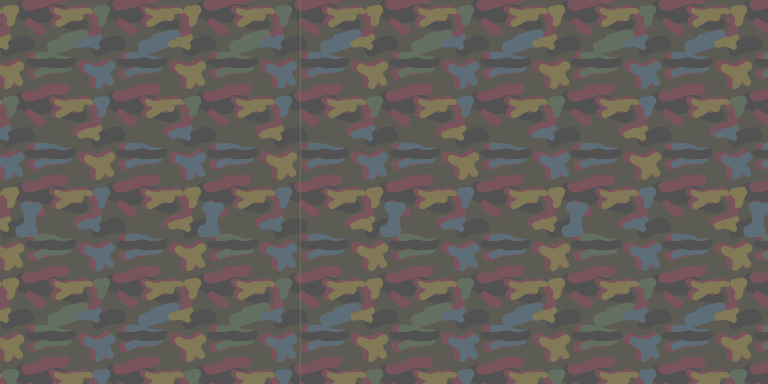
Reproduce this pattern procedurally as a Shadertoy shader.

```glsl
// Muted camouflage cloth: one square motif of soft blobs tiled over the canvas.
// Blobs are smoothly fused capsules with a wavy edge; accent colours alternate
// by column and over three rows, and a pale vertical seam crosses the cloth.

const float TILES_DOWN = 4.22;
const float TAU = 6.28318;
const float SEAM_X = 0.391;

const vec3 OLIVE  = vec3(0.365, 0.362, 0.330);
const vec3 DARK   = vec3(0.322, 0.322, 0.325);
const vec3 ROSE   = vec3(0.48, 0.33, 0.36);
const vec3 BLUE   = vec3(0.37, 0.43, 0.47);
const vec3 YELLOW = vec3(0.51, 0.48, 0.34);
const vec3 GREEN  = vec3(0.39, 0.44, 0.38);

// Capsule from a to b; shape units are hundredths of a tile, y down.
float limb(vec2 p, vec2 a, vec2 b, float r) {
    vec2 ab = b - a;
    float t = clamp(dot(p - a, ab) / dot(ab, ab), 0.0, 1.0);
    return length(p - a - ab * t) - r;
}

// Smooth union.
float fuse(float a, float b) {
    float h = max(5.0 - abs(a - b), 0.0) / 5.0;
    return min(a, b) - h * h * 1.25;
}

// Position relative to the nearest repeat of a motif part, and its tile index.
vec2 around(vec2 q, vec2 centre, out vec2 id) {
    vec2 d = q - centre;
    id = floor(d + 0.5);
    return 100.0 * (d - id);
}

float claw(vec2 p) {
    float arms = fuse(limb(p, vec2(-12, -7), vec2(0, -3), 5.5), limb(p, vec2(0, -3), vec2(12, -9), 5.0));
    float legs = fuse(limb(p, vec2(-1, 0), vec2(-2, 10), 4.5), limb(p, vec2(5, 0), vec2(10, 9), 4.0));
    return fuse(arms, legs);
}

float branch(vec2 p) {
    float arms = fuse(limb(p, vec2(-17, -5), vec2(0, -3), 3.5), limb(p, vec2(0, -3), vec2(19, -6), 3.0));
    float body = fuse(limb(p, vec2(0, -2), vec2(6, 2), 4.5), limb(p, vec2(-3, 0), vec2(-16, 8), 4.0));
    return fuse(arms, body);
}

float drop(vec2 p) {
    return fuse(limb(p, vec2(-4, -5), vec2(4, -5), 5.5), limb(p, vec2(0, -2), vec2(-1, 8), 4.5));
}

float sprig(vec2 p) {
    float arm = fuse(limb(p, vec2(-11, 4), vec2(0, 0), 4.0), limb(p, vec2(0, 0), vec2(10, -5), 3.5));
    return fuse(arm, limb(p, vec2(3, 2), vec2(6, 5), 3.5));
}

float wave(vec2 p) {
    float upper = fuse(limb(p, vec2(-17, -10), vec2(0, -6), 4.0), limb(p, vec2(0, -6), vec2(18, -5), 3.5));
    float lower = fuse(limb(p, vec2(-17, 10), vec2(0, 6), 4.0), limb(p, vec2(0, 6), vec2(17, 3), 4.5));
    return min(upper, lower);
}

float slab(vec2 p) {
    float body = fuse(limb(p, vec2(-17, 7), vec2(0, 0), 7.0), limb(p, vec2(-2, -5), vec2(18, -8), 5.0));
    return fuse(body, limb(p, vec2(0, 2), vec2(9, 2), 5.0));
}

float pillar(vec2 p) {
    float top = fuse(limb(p, vec2(-3, -13), vec2(8, -13), 6.5), limb(p, vec2(4, -8), vec2(1, 6), 6.0));
    return fuse(top, limb(p, vec2(-9, 14), vec2(2, 12), 6.5));
}

vec3 paint(vec3 under, vec3 ink, float d, float px) {
    return mix(under, ink, 1.0 - smoothstep(-0.6 * px, 0.6 * px, d));
}

void mainImage(out vec4 fragColor, in vec2 fragCoord) {
    vec2 uv = fragCoord / iResolution.y;
    vec2 q = vec2(uv.x, 1.0 - uv.y) * TILES_DOWN;
    float px = 100.0 * TILES_DOWN / iResolution.y;
    q += 0.010 * sin(TAU * (3.0 * q.yx + vec2(0.1, 0.6)));   // wavy edges

    vec2 clawId, branchId, dropId, sprigId, waveId, slabId, pillarId, patchId;
    vec2 clawP   = around(q, vec2(0.106, 0.824), clawId);
    vec2 branchP = around(q, vec2(0.802, 0.176), branchId);
    vec2 dropP   = around(q, vec2(0.121, 0.161), dropId);
    vec2 sprigP  = around(q, vec2(-0.004, 0.454), sprigId);
    vec2 waveP   = around(q, vec2(0.582, 0.700), waveId);
    vec2 slabP   = around(q, vec2(0.750, 0.460), slabId);
    vec2 pillarP = around(q, vec2(0.315, 0.410), pillarId);
    vec2 patchP  = around(q, vec2(0.500, 0.120), patchId);

    // Dark ground patches
    float dark = fuse(limb(patchP, vec2(-24, 0), vec2(18, 4), 11.0), limb(patchP, vec2(14, 6), vec2(38, 16), 8.0));
    dark = min(dark, limb(sprigP, vec2(8, 8), vec2(30, 2), 8.0));
    vec3 col = paint(OLIVE, DARK, dark, px);

    // Rose patches and offset shadows behind the accents
    float rose = fuse(limb(patchP, vec2(-20, -6), vec2(0, -11), 5.5), limb(patchP, vec2(0, -11), vec2(20, -15), 6.0));
    rose = min(rose, limb(patchP, vec2(-18, 12), vec2(-3, 22), 4.5));
    rose = min(rose, min(claw(clawP + vec2(5, 2)), branch(branchP + vec2(4, 1))) - 1.5);
    rose = min(rose, min(drop(dropP + vec2(5, -5)), sprig(sprigP + vec2(3, 4))) - 1.5);
    rose = min(rose, wave(waveP + vec2(6, -1)) - 1.0);
    col = paint(col, ROSE, rose, px);

    // Large accents: slabs in the first of three rows, pillars in the third
    float slabRow = mod(slabId.y, 3.0);
    float pillarOn = step(1.5, mod(pillarId.y, 3.0)) * (1.0 - mod(pillarId.x, 2.0));
    col = paint(col, mix(GREEN, BLUE, mod(slabId.x, 2.0)), slab(slabP) + 100.0 * step(0.5, slabRow), px);
    col = paint(col, BLUE, pillar(pillarP) + 100.0 * (1.0 - pillarOn), px);

    // Waves split by a dark band
    bool middleWave = mod(waveId.y, 3.0) == 1.0;
    col = paint(col, middleWave ? BLUE : mix(GREEN, BLUE, mod(waveId.x, 2.0)), wave(waveP), px);
    float band = fuse(limb(waveP, vec2(-25, -2), vec2(0, 0), 4.5), limb(waveP, vec2(0, 0), vec2(21, -2), 5.0));
    col = paint(col, DARK, band, px);

    // Small accents; the middle row swaps its columns
    float clawSwap = float(mod(clawId.y, 3.0) == 1.0);
    float sprigSwap = float(mod(sprigId.y, 3.0) == 1.0);
    float dropRow = mod(dropId.y, 3.0);
    vec3 dropInk = mod(dropId.x, 2.0) > 0.5 ? (dropRow < 0.5 ? GREEN : BLUE) : (dropRow == 1.0 ? GREEN : YELLOW);
    col = paint(col, mix(YELLOW, BLUE, mod(clawId.x + clawSwap, 2.0)), claw(clawP), px);
    col = paint(col, mix(YELLOW, BLUE, mod(sprigId.x + sprigSwap, 2.0)), sprig(sprigP), px);
    col = paint(col, dropInk, drop(dropP), px);
    col = paint(col, YELLOW, branch(branchP), px);

    // Pale seam
    float seam = abs(uv.x - SEAM_X * iResolution.x / iResolution.y) - 0.0012;
    col = mix(col, vec3(0.55, 0.52, 0.49), 0.4 * (1.0 - smoothstep(-0.5, 0.5, seam * iResolution.y)));
    fragColor = vec4(col, 1.0);
}
```
